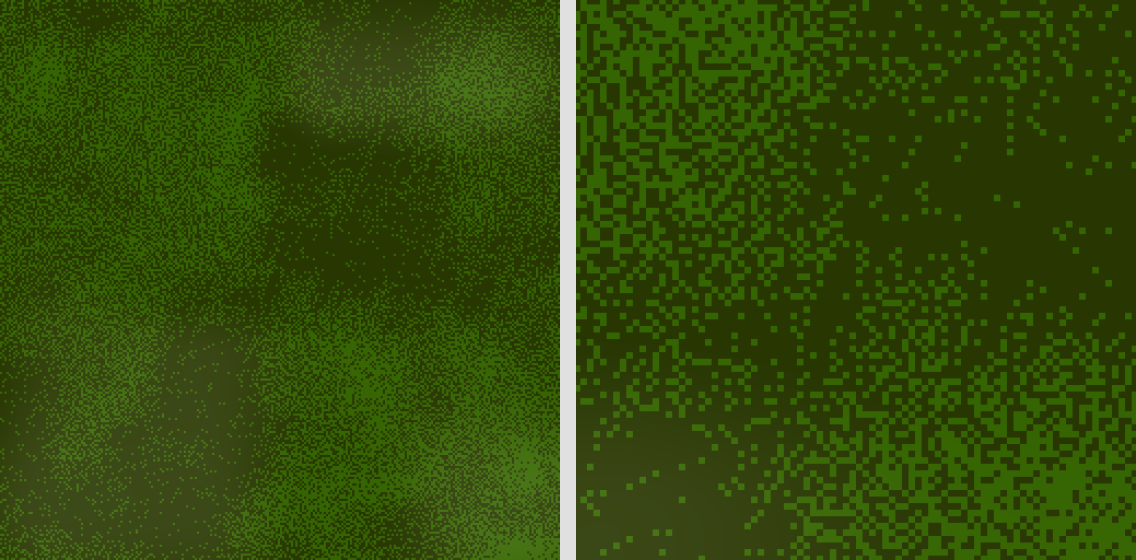
Left, the full canvas; right, a detail of the centre.
A Shadertoy shader for this texture:

```glsl
// Mossy ground: two greens dithered on a fine square grid.
// Cloud noise sets the share of bright cells, a high-passed hash scatters them
// evenly, and a faint pale haze is laid over the result.

const float CELLS = 256.0;           // dither cells across the canvas
const float CLOUD_SCALE = 4.5;       // largest cloud patches per canvas
const float HAZE_SCALE = 4.0;        // haze patches per canvas
const float HAZE_STRENGTH = 0.085;
const float MIN_SHARE = 0.06;        // bright share in the darkest hollows
const vec2 CLOUD_RANGE = vec2(0.27, 0.93);
const float THRESHOLD_GAIN = 5.45;   // spreads thresholds evenly over 0..1
const vec3 DARK_MOSS = vec3(0.155, 0.213, 0.008);
const vec3 BRIGHT_MOSS = vec3(0.208, 0.392, 0.006);
const vec3 HAZE_TINT = vec3(0.95, 0.85, 1.0);

float hash(vec2 p) {
    return fract(sin(dot(p, vec2(127.1, 311.7))) * 43758.5453);
}

float valueNoise(vec2 p) {
    vec2 i = floor(p);
    vec2 f = fract(p);
    f = f * f * (3.0 - 2.0 * f);
    float low = mix(hash(i), hash(i + vec2(1.0, 0.0)), f.x);
    float high = mix(hash(i + vec2(0.0, 1.0)), hash(i + vec2(1.0)), f.x);
    return mix(low, high, f.y);
}

// Three octaves, with each layer turned to hide the lattice
float clouds(vec2 p) {
    const mat2 turn = mat2(0.8, 0.6, -0.6, 0.8);
    float sum = 0.5 * valueNoise(p);
    p = turn * p * 2.0 + 17.3;
    sum += 0.3 * valueNoise(p);
    p = turn * p * 2.0 + 41.9;
    return sum + 0.2 * valueNoise(p);
}

// Hash minus its neighbourhood: cells repel each other, forming loose checks
float ditherThreshold(vec2 cell) {
    float v = hash(cell);
    for (int y = -1; y <= 1; y++) {
        for (int x = -1; x <= 1; x++) {
            int reach = abs(x) + abs(y);
            float weight = reach == 1 ? 0.2 : (reach == 2 ? 0.05 : 0.0);
            v -= weight * hash(cell + vec2(x, y));
        }
    }
    return 1.0 / (1.0 + exp(-THRESHOLD_GAIN * v));
}

float brightCell(vec2 cell) {
    vec2 centre = (cell + 0.5) / CELLS;
    float cloud = clouds(centre * CLOUD_SCALE + 7.4);
    float share = mix(MIN_SHARE, 1.0, smoothstep(CLOUD_RANGE.x, CLOUD_RANGE.y, cloud));
    return step(ditherThreshold(cell), share);
}

void mainImage(out vec4 fragColor, in vec2 fragCoord) {
    vec2 uv = fragCoord / iResolution.y;

    // Blend the four nearest cells over one pixel to smooth their edges
    vec2 grid = uv * CELLS - 0.5;
    vec2 cell = floor(grid);
    float pixel = CELLS / iResolution.y;
    vec2 blend = clamp((fract(grid) - 0.5) / pixel + 0.5, 0.0, 1.0);
    float low = mix(brightCell(cell), brightCell(cell + vec2(1.0, 0.0)), blend.x);
    float high = mix(brightCell(cell + vec2(0.0, 1.0)), brightCell(cell + vec2(1.0)), blend.x);
    vec3 color = mix(DARK_MOSS, BRIGHT_MOSS, mix(low, high, blend.y));

    // Pale haze in a few soft patches
    float haze = smoothstep(0.5, 1.0, valueNoise(uv * HAZE_SCALE + 83.6));
    color += HAZE_STRENGTH * haze * HAZE_TINT;

    fragColor = vec4(color, 1.0);
}
```
